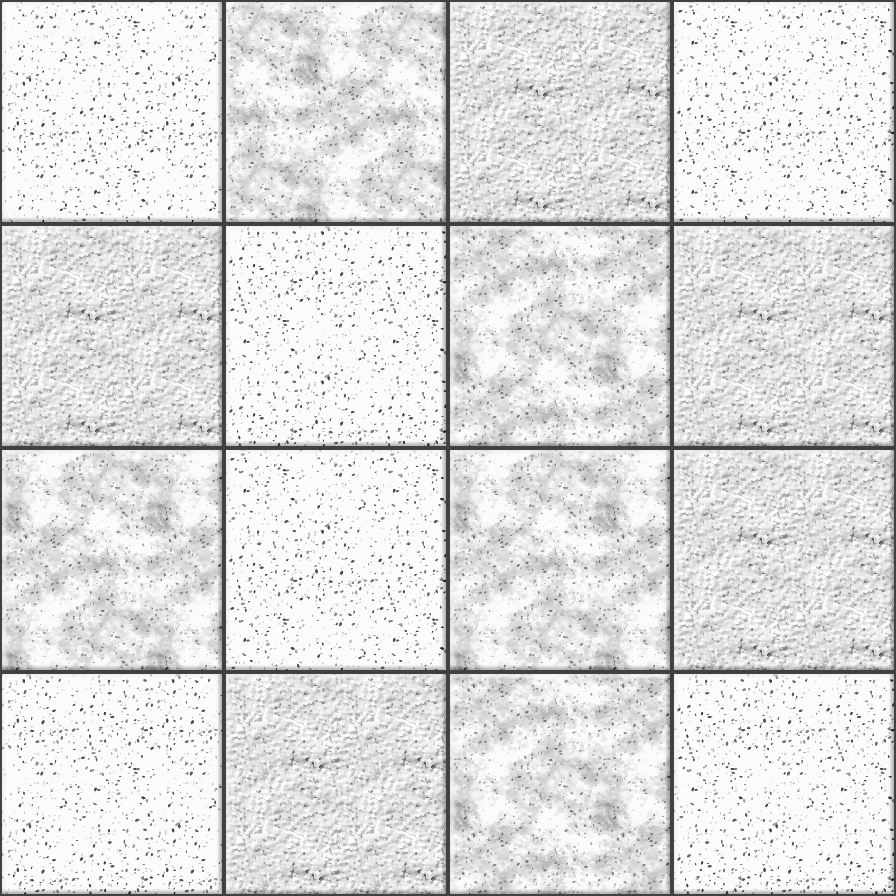
A Shadertoy shader for this texture:

```glsl
const float TAU = 6.2831853;

vec3 hash3(vec2 p) {
    vec3 q = fract(p.xyx * vec3(0.1031, 0.1030, 0.0973));
    q += dot(q, q.yxz + 33.33);
    return fract((q.xxy + q.yzz) * q.zyx);
}

// Cellular grain that wraps every unit: random tone of the nearest point
float grain(vec2 p, vec2 cells) {
    p *= cells;
    float nearest = 9.0, tone = 0.0;
    for (int y = -1; y <= 1; y++)
    for (int x = -1; x <= 1; x++) {
        vec2 cell = floor(p) + vec2(x, y);
        vec3 h = hash3(mod(cell, cells) + 7.0);
        float d = length(p - cell - h.xy);
        if (d < nearest) { nearest = d; tone = h.z; }
    }
    return tone;
}

// Scattered slanted pits that wrap every unit
float pits(vec2 p, float cells, float density, float pixel) {
    p *= cells;
    float ink = 0.0, soft = 0.55 * pixel * cells;
    for (int y = -1; y <= 1; y++)
    for (int x = -1; x <= 1; x++) {
        vec2 cell = floor(p) + vec2(x, y);
        vec3 h = hash3(mod(cell, cells) + 31.0);
        vec3 k = hash3(mod(cell, cells) + 83.0);
        float angle = 0.8 + 2.4 * (k.x - 0.5), c = cos(angle), s = sin(angle);
        vec2 d = mat2(c, -s, s, c) * (p - cell - h.xy) * vec2(0.75, 1.25);
        float radius = mix(0.12, 0.28, h.z * h.z);
        float pit = 1.0 - smoothstep(radius - soft, radius + soft, length(d));
        ink = max(ink, pit * step(k.y, density) * mix(0.45, 1.0, k.z));
    }
    return ink;
}

// Layered sines, stretched sideways, repeating every unit
float clouds(vec2 p) {
    float sum = 0.0;
    for (float f = 1.0; f < 6.0; f++) {
        float a = TAU * f * p.x + 1.7 * sin(TAU * f * p.y + 2.0 * f);
        float b = TAU * (f + 1.0) * p.y + 1.4 * sin(TAU * f * p.x + f);
        sum += sin(a + f * f) * sin(b + 3.0 * f) / f;
    }
    return sum;
}

float speckledStone(vec2 p, float pixel) {
    float density = 0.42 + 0.14 * sin(TAU * p.y + 1.0) + 0.06 * clouds(p);
    return 0.99 - 0.75 * pits(p, 25.0, density, pixel)
                - 0.3 * pits(p + 0.37, 34.0, 0.25, pixel);
}

float sandyStone(vec2 p, float pixel) {
    vec2 cells = vec2(28.0, 36.0);
    float relief = grain(p, cells) - grain(p + vec2(-0.02, 0.024), cells);
    float hollow = max(-relief, 0.0);
    float shade = 0.9 + 0.13 * relief - 0.16 * hollow * hollow - 0.045 * clouds(p);
    // Short wavy crease in every repeat
    vec2 q = fract(p);
    float wave = q.y - 0.19 - 0.035 * sin(TAU * 2.0 * q.x) - 0.015 * sin(TAU * 7.0 * q.x);
    float reach = smoothstep(0.25, 0.95, 0.5 + 0.5 * cos(TAU * (q.x - 0.82)));
    shade -= 0.3 * reach * (0.4 + hollow) * (1.0 - smoothstep(0.005, 0.04, abs(wave)));
    return shade - 0.35 * pits(p, 22.0, 0.35, pixel);
}

float weatheredStone(vec2 p, float pixel) {
    float cloud = clouds(p);
    vec2 cells = vec2(38.0, 50.0);
    float fine = grain(p, cells);
    float relief = fine - grain(p + vec2(-0.016, 0.018), cells);
    float shade = 0.92 - 0.1 * cloud + 0.13 * relief - 0.14 * (fine - 0.5);
    // Ragged dark stain
    vec2 q = fract(p - vec2(0.08, 0.55) + 0.5) - 0.5;
    float stain = 1.0 - smoothstep(0.05, 0.16, length(q) + 0.025 * cloud);
    shade -= stain * (0.12 + 0.14 * fine);
    return shade - 0.42 * pits(p, 29.0, 0.4 + 0.2 * cloud, pixel);
}

void mainImage(out vec4 fragColor, in vec2 fragCoord) {
    vec2 uv = fragCoord / iResolution.xy;
    float pixel = 1.0 / iResolution.y;
    vec2 f = fract(uv * 4.0);
    ivec2 tile = ivec2(uv * 4.0);

    // Stone of each tile, rows from the bottom: 0 speckled, 1 sandy, 2 weathered
    int stones[16] = int[16](0, 1, 2, 0,  2, 0, 2, 1,  1, 0, 2, 1,  0, 2, 1, 0);
    int stone = stones[tile.y * 4 + tile.x];
    float shade;
    if (stone == 0) shade = speckledStone(uv * 6.0, pixel * 6.0);
    else if (stone == 1) shade = sandyStone(uv * 8.0, pixel * 8.0);
    else shade = weatheredStone(uv * 6.0, pixel * 6.0);
    shade = clamp(shade, 0.25, 0.985);

    // Bevel: lit left and top, shaded right and bottom
    float lit = 1.0 - smoothstep(0.018, 0.035, min(f.x, 1.0 - f.y));
    float dim = 1.0 - smoothstep(0.01, 0.035, min(1.0 - f.x, f.y));
    shade = mix(shade, 0.95, 0.6 * lit) - 0.25 * dim;

    // Dark joint
    vec2 edge = min(f, 1.0 - f);
    float soft = 2.5 * pixel;
    float joint = 1.0 - smoothstep(0.009 - soft, 0.009 + soft, min(edge.x, edge.y));
    fragColor = vec4(vec3(mix(shade, 0.25, joint)), 1.0);
}
```
